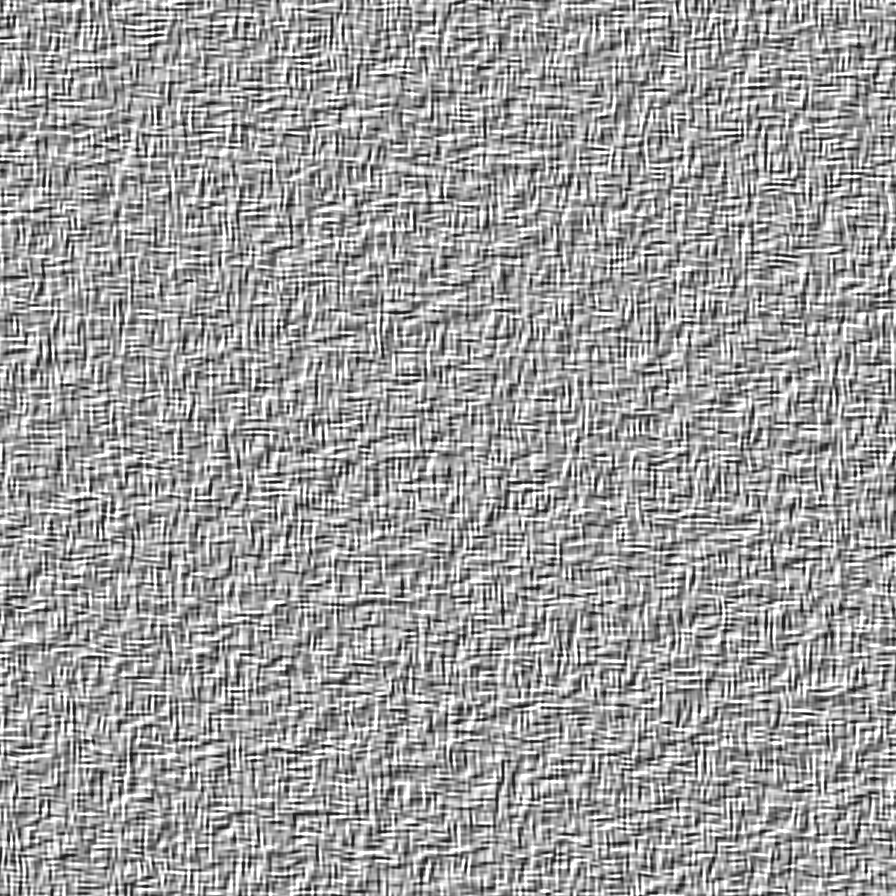
Write a WebGL 1 fragment shader that draws this texture.

```glsl
precision highp float;

uniform vec2 u_resolution;

float hash(vec2 p) {
  return fract(sin(dot(p, vec2(127.1, 311.7))) * 43758.5453);
}

float noise(vec2 p) {
  vec2 cell = floor(p);
  vec2 f = fract(p);
  f = f * f * (3.0 - 2.0 * f);
  float bottom = mix(hash(cell), hash(cell + vec2(1.0, 0.0)), f.x);
  float top = mix(hash(cell + vec2(0.0, 1.0)), hash(cell + 1.0), f.x);
  return mix(bottom, top, f.y);
}

// One row of fibres, slid sideways so that the ends do not line up
float fibreRow(float x, float row) {
  float along = x + 37.0 * hash(vec2(row, 7.3));
  float f = fract(along);
  f = f * f * (3.0 - 2.0 * f);
  float cell = floor(along);
  return mix(hash(vec2(cell, row)), hash(vec2(cell + 1.0, row)), f);
}

// Long thin streaks running along x
float fibres(vec2 p) {
  float row = floor(p.y);
  float f = fract(p.y);
  f = f * f * (3.0 - 2.0 * f);
  float x = p.x / 4.5;
  return mix(fibreRow(x, row), fibreRow(x, row + 1.0), f);
}

// Crossing fibres over soft lumps
float height(vec2 p) {
  vec2 bend = vec2(noise(p / 8.0 + 31.0), noise(p / 8.0 + 83.0));
  vec2 q = p + 1.1 * bend;
  float across = fibres(q + 50.0);
  float upright = fibres(q.yx + vec2(400.0, 700.0));
  float weave = smoothstep(0.25, 0.75, noise(p / 5.0 + 140.0));
  float lumps = noise(p / 5.0 + 210.0);
  return mix(upright, across, mix(0.3, 0.7, weave)) + 0.5 * lumps;
}

void main() {
  vec2 p = gl_FragCoord.xy / u_resolution.y * 305.0;

  // Relief lit from the upper left
  vec2 lightStep = vec2(0.5, -0.5);
  float relief = height(p + lightStep) - height(p - lightStep);

  float grey = clamp(0.63 + 1.1 * relief, 0.12, 1.0);
  gl_FragColor = vec4(vec3(grey), 1.0);
}
```
